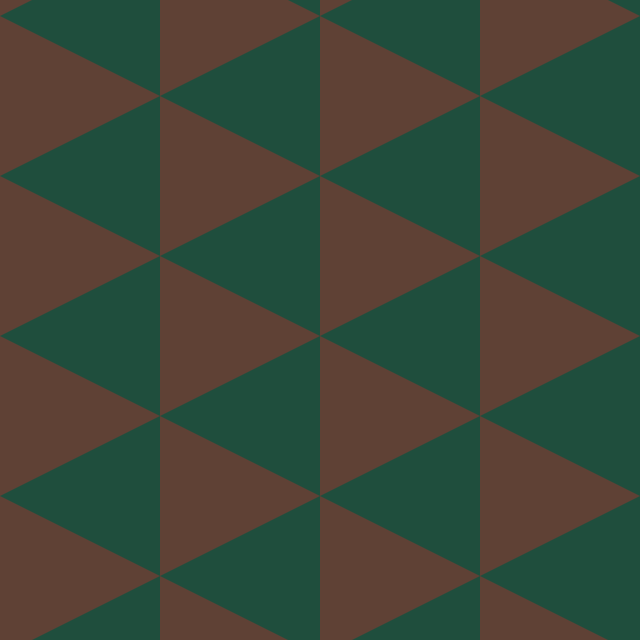
Give the GLSL for this pattern, as a three.js fragment shader.

```glsl
// Flat two-colour triangles in columns, every other column shifted half a row.
// Each cell holds one triangle with its base on the left and apex on the right,
// drawn from a signed distance that stays continuous across column borders.

#define COLUMNS 4.0        // even, so the half-row shift wraps
#define ROWS 4.0
#define ROW_PHASE 0.1      // vertical offset, in rows
#define COLUMN_SHIFT 0.5   // offset between neighbouring columns, in rows
#define BROWN vec3(0.373, 0.255, 0.208)
#define GREEN vec3(0.122, 0.306, 0.239)

varying vec2 vUv;

// Signed distance in cell units, positive inside the triangle
float triangleDistance(vec2 cell) {
  float slant = 0.5 * (1.0 - cell.x) - abs(cell.y - 0.5);
  slant /= length(vec2(0.5, 1.0));
  // Upright borders: own base on the left, next column's base on the right
  return clamp(slant, cell.x - 1.0, cell.x);
}

void main() {
  // Column grid with staggered rows
  vec2 grid = vUv * vec2(COLUMNS, ROWS);
  grid.y += ROW_PHASE + COLUMN_SHIFT * floor(grid.x);

  // Edge smoothing over one pixel
  float pixel = max(fwidth(vUv.x) * COLUMNS, 1e-5);
  float coverage = clamp(triangleDistance(fract(grid)) / pixel + 0.5, 0.0, 1.0);

  gl_FragColor = vec4(mix(GREEN, BROWN, coverage), 1.0);
}
```
